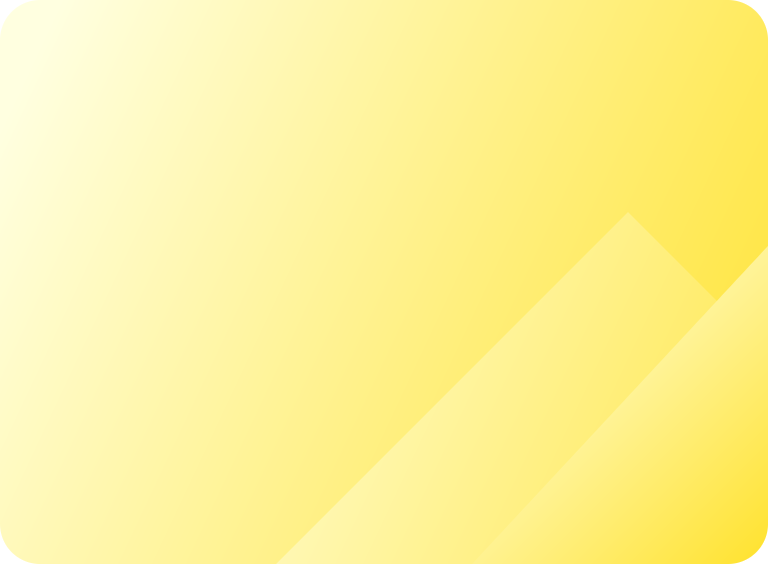
A Shadertoy shader for this background:

```glsl
// A rounded yellow card with a slanted gradient from cream to gold.
// Two translucent-looking diagonal panels rise from the lower right;
// each is a half-plane distance mask with its own ramp of the same colours.

const vec3 CREAM = vec3(1.0, 1.0, 0.88);
const vec3 GOLD = vec3(1.0, 0.89, 0.2);

vec3 ramp(float t) {
    return mix(CREAM, GOLD, clamp(t, 0.0, 1.0));
}

// Coverage of a shape whose signed distance is positive inside.
float coverage(float dist) {
    return clamp(dist * iResolution.y + 0.5, 0.0, 1.0);
}

// Signed distance to a rounded box, negative inside.
float roundedBox(vec2 p, vec2 halfSize, float radius) {
    vec2 q = abs(p) - halfSize + radius;
    return length(max(q, 0.0)) + min(max(q.x, q.y), 0.0) - radius;
}

void mainImage(out vec4 fragColor, in vec2 fragCoord) {
    // Canvas height is one unit
    vec2 p = fragCoord / iResolution.y;
    vec2 halfSize = 0.5 * iResolution.xy / iResolution.y;

    // Backdrop, running from the upper left to the lower right
    float along = dot(vec2(p.x, 1.0 - p.y), vec2(0.905, 0.425));
    vec3 color = ramp((along - 0.094) / 1.535);

    // Rear panel: a square corner turned by 45 degrees
    vec2 fromPeak = p - vec2(1.1135, 0.624);
    float rear = min(fromPeak.x - fromPeak.y, -fromPeak.x - fromPeak.y) * 0.7071;
    color = mix(color, ramp(0.265 + 0.79 * (along - 0.869)), coverage(rear));

    // Front panel: deepens away from its slanted edge
    float front = dot(p - vec2(0.837, 0.0), vec2(0.733, -0.682));
    color = mix(color, ramp(0.46 + 1.51 * front - 0.08 * p.y), coverage(front));

    // White outside the rounded corners
    float card = -roundedBox(p - halfSize, halfSize, 0.071);
    fragColor = vec4(mix(vec3(1.0), color, coverage(card)), 1.0);
}
```
